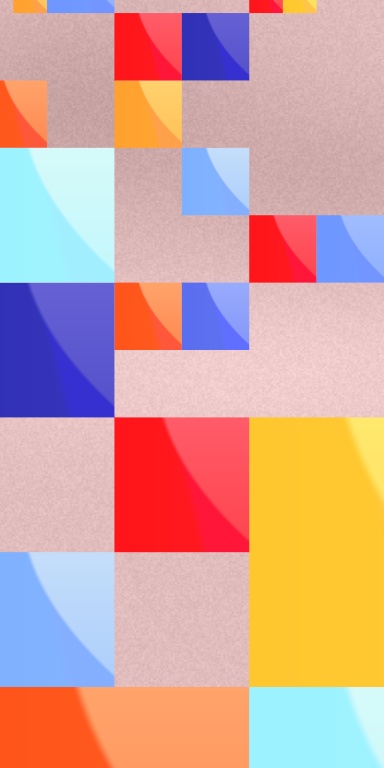
Give the GLSL for this background, as a Shadertoy shader.

```glsl
const float UNIT = 0.1755;                   // grid cell, canvas width = 1
const vec2 GRID_ORIGIN = vec2(-0.053, 0.211);

// Tile hues: red, orange, amber, yellow, cyan, sky, cornflower, periwinkle, indigo
const vec3 BASE[9] = vec3[9](
    vec3(1.0, 0.08, 0.10), vec3(1.0, 0.33, 0.10), vec3(1.0, 0.63, 0.18),
    vec3(1.0, 0.78, 0.18), vec3(0.61, 0.95, 1.0), vec3(0.49, 0.69, 1.0),
    vec3(0.43, 0.59, 1.0), vec3(0.35, 0.43, 0.94), vec3(0.19, 0.19, 0.72));
const vec3 LIGHT[9] = vec3[9](
    vec3(1.0, 0.36, 0.41), vec3(1.0, 0.64, 0.42), vec3(1.0, 0.82, 0.43),
    vec3(1.0, 0.91, 0.43), vec3(0.84, 0.98, 0.98), vec3(0.77, 0.87, 0.98),
    vec3(0.63, 0.74, 1.0), vec3(0.60, 0.67, 0.99), vec3(0.40, 0.38, 0.83));

// Scaled tiles: column, row, size, hue
const vec4 SCALED[10] = vec4[10](
    vec4(0, -4, 4, 1), vec4(4, -4, 4, 4), vec4(4, 0, 4, 3), vec4(0, 0, 2, 5),
    vec4(2, 2, 2, 0), vec4(0, 4, 2, 8), vec4(0, 6, 2, 4),
    vec4(0.5, 10, 0.5, 2), vec4(4, 10, 0.5, 0), vec4(4.5, 10, 0.5, 3));

// Single-cell tiles: column, row, hue
const vec3 SINGLE[10] = vec3[10](
    vec3(2, 5, 1), vec3(3, 5, 7), vec3(4, 6, 0), vec3(5, 6, 6), vec3(3, 7, 5),
    vec3(0, 8, 1), vec3(2, 8, 2), vec3(2, 9, 0), vec3(3, 9, 8), vec3(1, 10, 6));

float hash(vec2 cell) {
    vec3 h = fract(vec3(cell.xyx) * 0.1031);
    h += dot(h, h.yzx + 33.33);
    return fract((h.x + h.y) * h.z);
}

float valueNoise(vec2 p) {
    vec2 i = floor(p), f = fract(p);
    f = f * f * (3.0 - 2.0 * f);
    return mix(mix(hash(i), hash(i + vec2(1, 0)), f.x),
               mix(hash(i + vec2(0, 1)), hash(i + vec2(1, 1)), f.x), f.y);
}

float glow(vec2 p, vec2 center, vec2 radius) {
    vec2 d = (p - center) / radius;
    return exp(-dot(d, d));
}

// Grainy rose paper
vec3 paper(vec2 p) {
    vec3 color = vec3(0.88, 0.738, 0.74);
    color += 0.065 * glow(p, vec2(0.7, 1.03), vec2(0.8, 0.22));
    color -= 0.10 * glow(p, vec2(0.2, 1.72), vec2(0.45, 0.28));
    color -= 0.065 * glow(p, vec2(0.9, 1.53), vec2(0.4, 0.22));
    float grain = 0.6 * valueNoise(p * 190.0) + 0.4 * hash(floor(p * 256.0));
    return color + 0.075 * (grain - 0.5);
}

// Glossy face; uv runs right and down from the tile's top left corner
vec3 gloss(vec2 uv, vec3 base, vec3 light) {
    float fold = 0.42 + 0.25 * uv.y;
    float arc = 0.36 + 0.30 * uv.y + 0.43 * uv.y * uv.y;
    vec3 inner = mix(base, light, 0.10) + vec3(0.0, -0.02, 0.09);
    vec3 sheen = mix(base, light, 1.0 - 0.35 * uv.y);
    vec3 color = mix(base, light, 0.10 * uv.x);
    color = mix(color, inner, smoothstep(-0.04, 0.04, uv.x - fold));
    return mix(color, sheen, smoothstep(-0.02, 0.025, uv.x - arc));
}

vec3 addTile(vec3 color, vec2 grid, vec2 corner, float size, int hue, float pixel) {
    vec2 local = (grid - corner) / size;
    vec2 edge = abs(local - 0.5) * size - 0.5 * size;
    float cover = clamp(0.5 - max(edge.x, edge.y) / pixel, 0.0, 1.0);
    vec2 uv = clamp(vec2(local.x, 1.0 - local.y), 0.0, 1.0);
    return mix(color, gloss(uv, BASE[hue], LIGHT[hue]), cover);
}

void mainImage(out vec4 fragColor, in vec2 fragCoord) {
    vec2 p = 2.0 * fragCoord / iResolution.y;
    vec2 grid = (p - GRID_ORIGIN) / UNIT;
    float pixel = 2.0 / (iResolution.y * UNIT);

    vec3 color = paper(p);
    for (int i = 0; i < 10; i++) {
        vec4 s = SCALED[i];
        vec3 t = SINGLE[i];
        color = addTile(color, grid, s.xy, s.z, int(s.w), pixel);
        color = addTile(color, grid, t.xy, 1.0, int(t.z), pixel);
    }
    fragColor = vec4(clamp(color, 0.0, 1.0), 1.0);
}
```
